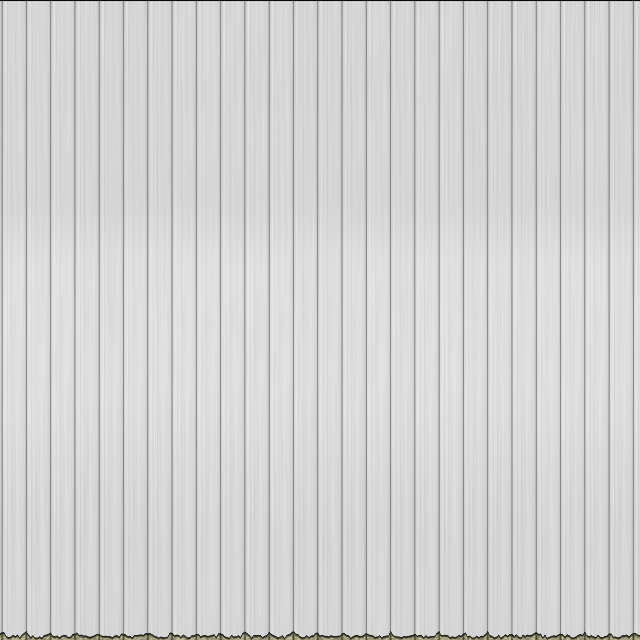
A Shadertoy shader for this texture:

```glsl
const float BOARDS = 26.36;          // boards across the canvas
const float FIRST_SEAM = 0.0033;     // position of the leftmost seam
const float SEAM_HALF_WIDTH = 0.0008;
const float GRAIN_STRENGTH = 0.065;
const float BOARD_VARIATION = 0.008;
const float TOP_EDGE = 0.0018;       // height of the dark top line
const float GROUND_HEIGHT = 0.006;
const float GROUND_RISE = 0.006;     // extra height beside the seams
const float BLADE_HEIGHT = 0.005;
const vec3 PAINT = vec3(0.858, 0.858, 0.860);
const vec3 SEAM = vec3(0.53, 0.53, 0.535);
const vec3 STRAW = vec3(0.66, 0.64, 0.52);
const vec3 SOIL = vec3(0.14, 0.14, 0.10);
const vec3 TOP_LINE = vec3(0.03);

float hash(vec2 p) {
    vec3 q = fract(vec3(p.xyx) * 0.1031);
    q += dot(q, q.yzx + 33.33);
    return fract((q.x + q.y) * q.z);
}

float noise(vec2 p) {
    vec2 cell = floor(p), f = fract(p);
    f = f * f * (3.0 - 2.0 * f);
    float low = mix(hash(cell), hash(cell + vec2(1, 0)), f.x);
    float high = mix(hash(cell + vec2(0, 1)), hash(cell + vec2(1, 1)), f.x);
    return mix(low, high, f.y);
}

// Long vertical fibres, centred on zero
float woodGrain(float u, float y, float board) {
    float shared_ = noise(vec2(u * 13.0, y * 3.0 + 7.0));
    float fine = noise(vec2(u * 25.0 + 40.0, y * 14.0));
    float own = noise(vec2(u * 18.0 + board * 31.0, y * 9.0 + 60.0));
    return 0.4 * shared_ + 0.35 * fine + 0.25 * own - 0.5;
}

// Soft thin line at a position across the board
float streak(float u, float center, float width) {
    float d = (u - center) / width;
    return exp(-d * d);
}

void mainImage(out vec4 fragColor, in vec2 fragCoord) {
    vec2 uv = fragCoord / iResolution.xy;
    vec2 pixel = 1.0 / iResolution.xy;
    float across = (uv.x - FIRST_SEAM) * BOARDS;
    float board = floor(across);
    float u = fract(across);

    // Painted wood, brighter in a broad band around the middle
    float band = smoothstep(0.18, 0.42, uv.y) * (1.0 - smoothstep(0.58, 0.70, uv.y));
    float tone = mix(-0.016, 0.018, band);
    tone += GRAIN_STRENGTH * woodGrain(u, uv.y, board);
    tone += BOARD_VARIATION * (hash(vec2(board + 5.0, 3.0)) - 0.5);

    // Fixed streaks and the rounded edges of each board
    tone += 0.025 * streak(u, 0.15, 0.06) - 0.05 * streak(u, 0.22, 0.025);
    tone -= 0.03 * streak(u, 0.40, 0.02);
    tone -= 0.09 * exp(-u / 0.045) + 0.13 * exp((u - 1.0) / 0.06);
    vec3 color = PAINT + tone;

    // Seams
    float seamDistance = min(u, 1.0 - u) / BOARDS;
    float seam = 1.0 - smoothstep(-0.5, 0.5, (seamDistance - SEAM_HALF_WIDTH) / pixel.x);
    color = mix(color, SEAM, seam);

    // Ragged dry growth along the foot
    float side = abs(2.0 * u - 1.0);
    float blades = noise(vec2(across * 11.0, 20.0));
    float ground = GROUND_HEIGHT + GROUND_RISE * side * side * side + BLADE_HEIGHT * (blades - 0.5);
    float depth = ground - uv.y;
    float speckle = noise(vec2(across * 14.0, uv.y * 500.0));
    vec3 growth = mix(SOIL, STRAW, smoothstep(0.001, 0.005, depth));
    growth *= 0.75 + 0.45 * speckle;
    growth = mix(growth, SOIL, 0.7 * smoothstep(0.85, 1.0, side));
    color = mix(color, growth, smoothstep(-0.5, 0.5, depth / pixel.y));

    // Dark line along the top
    float top = smoothstep(-0.5, 0.5, (uv.y - 1.0 + TOP_EDGE) / pixel.y);
    color = mix(color, TOP_LINE, top);

    fragColor = vec4(clamp(color, 0.0, 1.0), 1.0);
}
```
